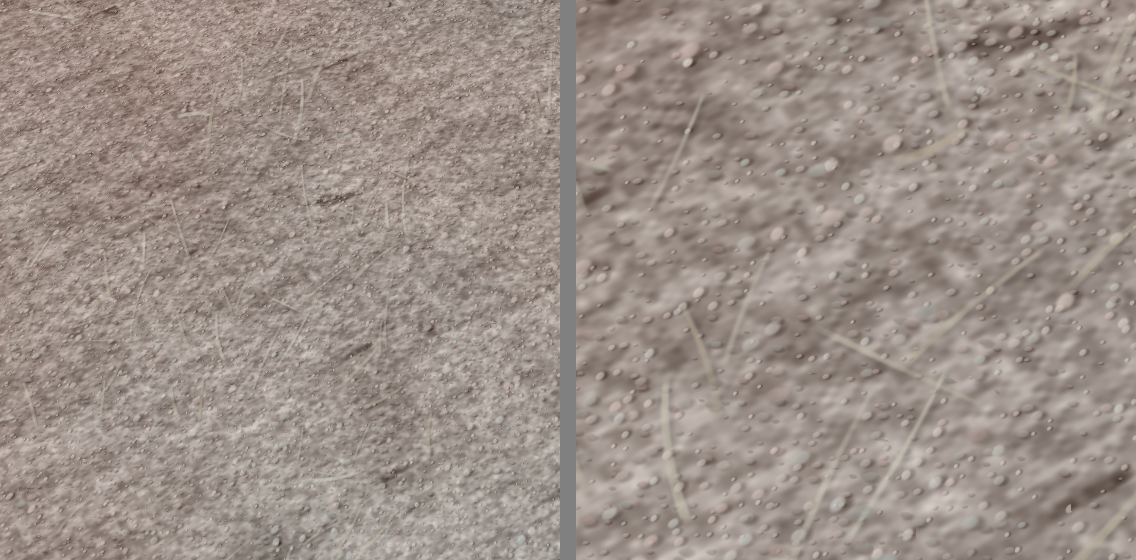
Left: the whole. Right: its middle third, enlarged.
This texture is drawn by a WebGL 1 fragment shader. Its source:

```glsl
precision highp float;
// Dry, pebbly soil seen at a slant, littered with pale straw.
// Layered value noise makes the grit, jittered cells hold lit pebbles with
// shadows, and a loop scatters bent blades of straw in loose clumps.

uniform vec2 u_resolution;

#define BASE_TONE 0.47
#define GRAIN_SCALE 105.0
#define GRAIN_CONTRAST 0.46
#define PEBBLE_SCALE 54.0
#define PEBBLE_DENSITY 0.55
#define SLANT 0.55
#define PERSPECTIVE 0.4
#define STRAW_COUNT 84
#define STRAW_WIDTH 0.0015
#define STRAW_OPACITY 0.62
#define SOIL_DARK vec3(0.42, 0.36, 0.33)
#define SOIL_LIGHT vec3(0.84, 0.80, 0.77)

float hash(vec2 p) {
  return fract(sin(dot(p, vec2(127.1, 311.7))) * 43758.5453);
}

vec2 hash2(vec2 p) {
  return vec2(hash(p), hash(p + 37.4));
}

float noise(vec2 p) {
  vec2 i = floor(p), f = fract(p);
  f = f * f * (3.0 - 2.0 * f);
  return mix(mix(hash(i), hash(i + vec2(1.0, 0.0)), f.x),
             mix(hash(i + vec2(0.0, 1.0)), hash(i + 1.0), f.x), f.y);
}

// Coordinates whose x axis points along the given angle.
vec2 alongAngle(vec2 p, float angle) {
  float c = cos(angle), s = sin(angle);
  return vec2(c * p.x + s * p.y, c * p.y - s * p.x);
}

// Returns pebble cover, pebble brightness, shadow and hue.
vec4 pebbles(vec2 p, float density) {
  vec2 cell = floor(p);
  vec4 result = vec4(0.0);
  for (int j = -1; j <= 1; j++) {
    for (int i = -1; i <= 1; i++) {
      vec2 id = cell + vec2(float(i), float(j));
      vec2 random = hash2(id + 5.3);
      vec2 toCentre = p - id - 0.5 - 0.7 * (hash2(id) - 0.5);
      float radius = mix(0.15, 0.46, random.x * random.x);
      float present = step(hash(id + 71.9), density);
      vec2 d = alongAngle(toCentre, SLANT + random.y - 0.5) * vec2(0.8, 1.25);
      vec2 shadowOffset = radius * vec2(-0.35, 0.7);
      float body = present * (1.0 - smoothstep(radius * 0.45, radius, length(d)));
      float shadow = present * (1.0 - smoothstep(radius * 0.4, radius * 1.2, length(d + shadowOffset)));
      result.z = max(result.z, shadow);
      if (body > result.x) {
        float lit = 0.25 * d.y / radius;
        result.xyw = vec3(body, mix(0.35, 1.0, random.y) + lit, hash(id + 13.7));
      }
    }
  }
  return result;
}

// Soil tone is a brightness; the result is its colour.
vec3 soil(vec2 uv) {
  vec2 ground = (uv - vec2(0.5, 0.0)) / (1.2 - PERSPECTIVE * uv.y);
  vec2 grain = alongAngle(ground, SLANT) * vec2(0.75, 1.15);

  // Broad patches, ridges, then grit.
  float patches = noise(ground * 6.0 + 9.0);
  float tone = BASE_TONE + 0.09 * (uv.x - uv.y) + 0.2 * (patches - 0.5);
  tone += 0.26 * (noise(grain * vec2(18.0, 42.0)) - 0.5);
  tone += GRAIN_CONTRAST * (noise(grain * GRAIN_SCALE + 3.0) - 0.5);
  tone += 0.8 * GRAIN_CONTRAST * (noise(grain * GRAIN_SCALE * 2.0) - 0.5);

  // Sparse dark clods.
  float clod = noise(grain * vec2(25.0, 45.0) + 60.0) * (0.7 + 0.3 * noise(ground * 9.0));
  tone -= 0.4 * smoothstep(0.76, 0.9, clod);

  // Two sizes of pebble.
  float hue = 0.5;
  for (int k = 0; k < 2; k++) {
    float size = k == 0 ? 1.9 : 1.0;
    float density = PEBBLE_DENSITY * (k == 0 ? 1.0 : 0.6) * (0.5 + patches);
    vec4 stone = pebbles(ground * PEBBLE_SCALE * size + 20.0, density);
    tone -= 0.24 * stone.z * (1.0 - stone.x);
    tone = mix(tone, stone.y, 0.6 * stone.x);
    hue = mix(hue, stone.w, stone.x);
  }

  // Redder earth towards the upper left, mixed tints on stones.
  vec3 color = mix(SOIL_DARK, SOIL_LIGHT, clamp(tone, -0.35, 1.2));
  float redness = 0.6 * (uv.y - uv.x) + 0.5 * (noise(ground * 4.0) - 0.5);
  return color + vec3(0.03, -0.012, -0.02) * redness
               + vec3(0.05, -0.015, -0.02) * (hue - 0.5);
}

// Lays bent, tapering blades over the soil, with a faint shadow beside each.
vec3 layStraw(vec3 color, vec2 uv) {
  for (int i = 0; i < STRAW_COUNT; i++) {
    float n = float(i);
    vec2 clump = hash2(vec2(floor(n / 4.0), 8.1));
    vec2 random = hash2(vec2(n, 2.7));
    vec2 centre = clump + 0.24 * (hash2(vec2(n, 4.9)) - 0.5);
    float angle = random.x < 0.6 ? mix(0.8, 1.9, random.y) : mix(-0.5, 0.8, random.y);
    float halfLength = mix(0.025, 0.085, hash(vec2(n, 6.3)));
    vec2 d = alongAngle(uv - centre, angle);
    float along = d.x / halfLength;
    d.y -= halfLength * 0.3 * (hash(vec2(n, 9.2)) - 0.5) * along * along;
    float width = STRAW_WIDTH * mix(0.5, 1.5, hash(vec2(n, 3.1))) * (1.2 - 0.4 * along);
    float ends = 1.0 - smoothstep(0.8, 1.0, abs(along));
    float blade = ends * (1.0 - smoothstep(width - 0.001, width + 0.0016, abs(d.y)));
    float shade = ends * (1.0 - smoothstep(0.0, 0.004, abs(d.y + 0.003)));
    float worn = 0.4 + 0.6 * noise(vec2(d.x * 60.0, n * 7.0));
    vec3 strawColor = mix(vec3(0.70, 0.65, 0.56), vec3(0.82, 0.81, 0.75), hash(vec2(n, 5.5)));
    color *= 1.0 - 0.1 * shade * worn;
    color = mix(color, strawColor, STRAW_OPACITY * blade * worn);
  }
  return color;
}

void main() {
  vec2 uv = gl_FragCoord.xy / u_resolution.y;
  gl_FragColor = vec4(layStraw(soil(uv), uv), 1.0);
}
```
